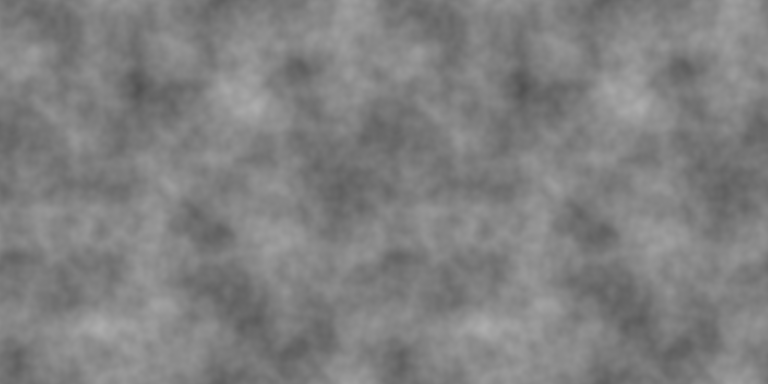
Write a Shadertoy shader that draws this texture.

```glsl
// Soft grey cloud noise: a seamless square tile repeated side by side.

const float MEAN_GREY = 0.502;    // average brightness
const float GREY_SPREAD = 0.052;  // standard deviation of brightness
const float BASE_CELLS = 4.0;     // coarsest lattice cells per tile
const int OCTAVES = 5;
// Octave strengths, from broad clouds to fine grain
const float STRENGTHS[OCTAVES] = float[OCTAVES](1.0, 0.64, 0.42, 0.27, 0.07);
const float NOISE_SPREAD = 0.216; // standard deviation of one unit octave
const float TAU = 6.2831853;

// Integer hash of a lattice cell and octave, from 0 to 1
float hash(vec2 cell, int octave) {
    uvec2 q = uvec2(cell);
    uint h = q.x * 1597334677u ^ q.y * 3812015801u ^ uint(octave + 7) * 2654435769u;
    h = (h ^ (h >> 16)) * 2146121005u;
    h = (h ^ (h >> 15)) * 2221713035u;
    h ^= h >> 16;
    return float(h >> 8) / 16777216.0;
}

// Slope contribution of one lattice corner, wrapped at the tile edge
float cornerSlope(vec2 cell, vec2 offset, float cells, int octave) {
    float angle = TAU * hash(mod(cell, cells), octave);
    return dot(vec2(cos(angle), sin(angle)), offset);
}

// Periodic gradient noise
float gradientNoise(vec2 p, float cells, int octave) {
    vec2 cell = floor(p);
    vec2 f = p - cell;
    vec2 blend = f * f * f * (f * (f * 6.0 - 15.0) + 10.0);
    vec2 e = vec2(1.0, 0.0);
    float bottom = mix(cornerSlope(cell, f, cells, octave),
                       cornerSlope(cell + e.xy, f - e.xy, cells, octave), blend.x);
    float top = mix(cornerSlope(cell + e.yx, f - e.yx, cells, octave),
                    cornerSlope(cell + e.xx, f - e.xx, cells, octave), blend.x);
    return mix(bottom, top, blend.y);
}

// Octave sum scaled to unit standard deviation
float clouds(vec2 tile) {
    float sum = 0.0;
    float power = 0.0;
    float cells = BASE_CELLS;
    for (int i = 0; i < OCTAVES; i++) {
        // Shift each octave so that the lattices do not line up
        vec2 shift = vec2(0.37, 0.61) * float(i);
        sum += STRENGTHS[i] * gradientNoise(tile * cells + shift, cells, i);
        power += STRENGTHS[i] * STRENGTHS[i];
        cells *= 2.0;
    }
    return sum / (NOISE_SPREAD * sqrt(power));
}

void mainImage(out vec4 fragColor, in vec2 fragCoord) {
    // One tile spans the canvas height
    vec2 tile = fract(fragCoord / iResolution.y);
    float grey = MEAN_GREY + GREY_SPREAD * clouds(tile);
    fragColor = vec4(vec3(grey), 1.0);
}
```
